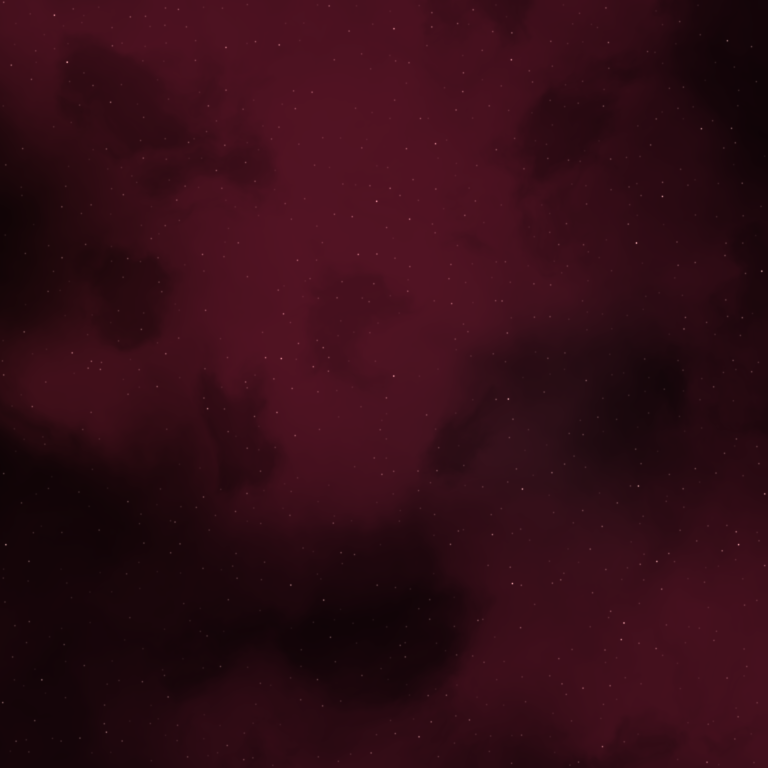
Write a WebGL 1 fragment shader that draws this texture.

```glsl
precision highp float;
// Dark crimson nebula with soft drifting clouds, ragged dust and faint stars.
uniform vec2 u_resolution;

const vec3 VOID_COLOR = vec3(0.045, 0.010, 0.019);
const vec3 GLOW_COLOR = vec3(0.335, 0.077, 0.143);
const vec3 BROWN_TINT = vec3(1.00, 1.10, 0.78);
const vec3 ASH_TINT = vec3(0.92, 1.35, 1.12);
const vec3 STAR_COLOR = vec3(1.00, 0.82, 0.80);
const float BASE_LIGHT = 0.055;
const float EXPOSURE = 2.0;
const float WARP = 0.16;
const float CLOUD_SCALE = 4.0;
const float CLOUD_CONTRAST = 1.5;
const float DUST_SCALE = 7.0;
const float DUST_DEPTH = 0.45;
const float STAR_CELLS = 40.0;
const float STAR_DENSITY = 0.6;
const float STAR_RADIUS = 0.0012;

float hash(vec2 p) {
  vec3 q = fract(p.xyx * 0.1031);
  q += dot(q, q.yzx + 33.33);
  return fract((q.x + q.y) * q.z);
}

float valueNoise(vec2 p) {
  vec2 cell = floor(p);
  vec2 f = fract(p);
  f = f * f * f * (f * (f * 6.0 - 15.0) + 10.0);
  float low = mix(hash(cell), hash(cell + vec2(1.0, 0.0)), f.x);
  float high = mix(hash(cell + vec2(0.0, 1.0)), hash(cell + 1.0), f.x);
  return mix(low, high, f.y);
}

float fbm(vec2 p) {
  float sum = 0.0;
  float amplitude = 0.5;
  for (int i = 0; i < 6; i++) {
    sum += amplitude * valueNoise(p);
    p = mat2(1.6, 1.2, -1.2, 1.6) * p + 17.3;
    amplitude *= 0.5;
  }
  return sum;
}

float blob(vec2 p, vec2 center, vec2 radius) {
  vec2 d = (p - center) / radius;
  return exp(-dot(d, d));
}

// Broad masses of light, then the dark clouds in front of them.
float cloudMass(vec2 p) {
  float light = BASE_LIGHT;
  light += 1.05 * blob(p, vec2(0.47, 0.98), vec2(0.34, 0.36));
  light += 0.70 * blob(p, vec2(0.43, 0.55), vec2(0.19, 0.20));
  light += 0.50 * blob(p, vec2(0.13, 0.50), vec2(0.17, 0.07));
  light += 0.70 * blob(p, vec2(1.02, 0.10), vec2(0.34, 0.23));
  light += 0.30 * blob(p, vec2(0.48, 0.03), vec2(0.24, 0.13));
  light += 0.26 * blob(p, vec2(0.82, 0.52), vec2(0.30, 0.30));
  light += 0.40 * blob(p, vec2(0.06, 1.00), vec2(0.16, 0.12));
  float shade = 0.75 * blob(p, vec2(0.48, 0.20), vec2(0.10, 0.10));
  shade += 0.65 * blob(p, vec2(0.65, 0.53), vec2(0.13, 0.08));
  shade += 0.60 * blob(p, vec2(0.79, 0.42), vec2(0.10, 0.08));
  shade += 0.60 * blob(p, vec2(0.97, 0.83), vec2(0.17, 0.25));
  shade += 0.60 * blob(p, vec2(0.05, 0.70), vec2(0.16, 0.12));
  return light * (1.0 - min(shade, 0.9));
}

// One jittered star per cell, most of them very faint.
float stars(vec2 p) {
  vec2 grid = p * STAR_CELLS;
  vec2 cell = floor(grid);
  vec2 jitter = vec2(hash(cell + 11.7), hash(cell + 47.2));
  vec2 d = (fract(grid) - mix(vec2(0.1), vec2(0.9), jitter)) / STAR_CELLS;
  float present = step(hash(cell + 83.1), STAR_DENSITY);
  float rank = hash(cell + 129.4);
  float brightness = 0.05 + 0.22 * rank * rank + 0.4 * pow(rank, 60.0);
  return present * brightness * exp(-dot(d, d) / (STAR_RADIUS * STAR_RADIUS));
}

void main() {
  vec2 p = gl_FragCoord.xy / u_resolution;

  // Clouds
  vec2 drift = vec2(fbm(p * 5.0 + 3.1), fbm(p * 5.0 + 41.7)) - 0.5;
  vec2 warped = p + WARP * drift;
  float cloud = fbm(warped * CLOUD_SCALE + 9.4) - 0.5;
  float light = cloudMass(warped) * (1.0 + CLOUD_CONTRAST * cloud);
  light += 0.12 * cloud;

  // Ragged dust
  float dust = smoothstep(0.54, 0.76, fbm(warped * DUST_SCALE + 61.8));
  light = max(light, 0.0) * (1.0 - DUST_DEPTH * dust);
  float tone = 1.0 - exp(-EXPOSURE * light);
  vec3 color = mix(VOID_COLOR, GLOW_COLOR, tone);

  // Local shifts of hue
  float brown = blob(warped, vec2(0.05, 0.62), vec2(0.25, 0.35));
  float ash = blob(warped, vec2(0.72, 0.44), vec2(0.17, 0.17));
  color *= mix(vec3(1.0), BROWN_TINT, brown * (1.0 - tone));
  color *= mix(vec3(1.0), ASH_TINT, ash);

  color += STAR_COLOR * stars(p);
  gl_FragColor = vec4(color, 1.0);
}
```
